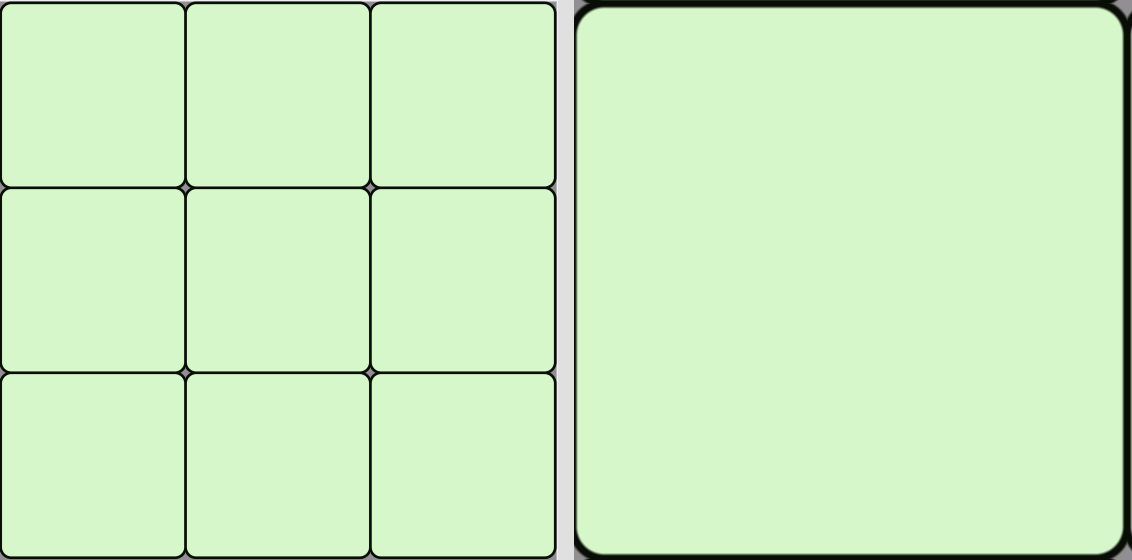
Left: the whole. Right: its middle third, enlarged.
A Shadertoy shader for this pattern:

```glsl
// A three by three sheet of pale green rounded tiles with shared dark outlines.
// One rounded-box distance per cell gives fill, outline and the grey star gaps;
// a thin off-white margin closes the sheet at the top and right.

#define TILES   3.0                     // tiles across and down
#define PITCH   vec2(0.3301, 0.3303)    // tile size, in canvas heights
#define ORIGIN  vec2(0.0012, 0.0040)    // lower left corner of the sheet
#define RADIUS  0.0190                  // corner radius
#define LINE    0.0048                  // outline width
#define SOFT    0.0023                  // softness of edges
#define FILL    vec3(0.84, 0.97, 0.79)
#define INK     vec3(0.03, 0.05, 0.02)
#define GAP     vec3(0.57, 0.56, 0.57)
#define MARGIN  vec3(0.94)

float roundedBox(vec2 p, vec2 halfSize, float radius) {
    vec2 q = abs(p) - halfSize + radius;
    return length(max(q, 0.0)) + min(max(q.x, q.y), 0.0) - radius;
}

// Coverage of the region where the distance is negative
float coverage(float dist, float blur) {
    return 1.0 - smoothstep(-0.5 * blur, 0.5 * blur, dist);
}

void mainImage(out vec4 fragColor, in vec2 fragCoord) {
    float pixel = 1.0 / iResolution.y;
    float blur = max(SOFT, 1.3 * pixel);
    vec2 p = fragCoord * pixel - ORIGIN;

    // Nearest tile; the outer ring stays attached to the border tiles
    vec2 cell = clamp(floor(p / PITCH), 0.0, TILES - 1.0);
    vec2 local = p - (cell + 0.5) * PITCH;
    float tile = roundedBox(local, 0.5 * PITCH, RADIUS);

    // Backing and margin
    vec2 over = p - TILES * PITCH - 0.5 * LINE;
    vec3 color = mix(MARGIN, GAP, coverage(max(over.x, over.y), blur));

    // Tile face and outline
    color = mix(color, FILL, coverage(tile, blur));
    color = mix(color, INK, coverage(abs(tile) - 0.5 * LINE, blur));

    fragColor = vec4(color, 1.0);
}
```
